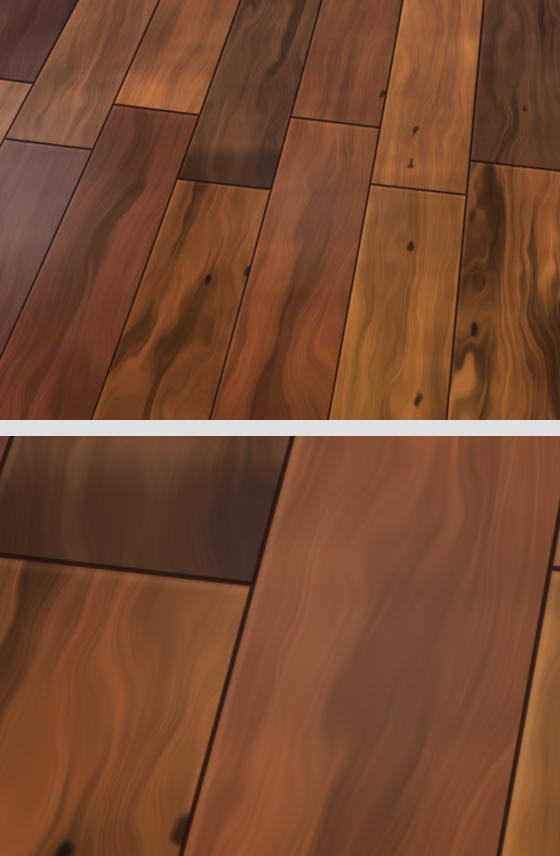
Top, the full canvas; bottom, a detail of the centre.
Give the GLSL for this texture, as a Shadertoy shader.

```glsl
// Polished hardwood floor: seven plank rows receding in perspective, with grain, seams and sheen.

float hash(vec2 p) {
    vec3 q = fract(vec3(p.xyx) * 0.1031);
    q += dot(q, q.yzx + 33.33);
    return fract((q.x + q.y) * q.z);
}

float noise(vec2 p) {
    vec2 i = floor(p), f = fract(p);
    f = f * f * (3.0 - 2.0 * f);
    return mix(mix(hash(i), hash(i + vec2(1, 0)), f.x),
               mix(hash(i + vec2(0, 1)), hash(i + vec2(1, 1)), f.x), f.y);
}

float fbm(vec2 p) {
    float sum = 0.0, amp = 0.5;
    for (int i = 0; i < 4; i++) {
        sum += amp * noise(p);
        p = p * 2.03 + 17.1;
        amp *= 0.5;
    }
    return sum / 0.9375;
}

// Base colour of each board, with the strength of its figure in w
const vec4 farBoards[7] = vec4[7](
    vec4(0.29, 0.16, 0.13, 0.3), vec4(0.48, 0.28, 0.17, 0.5),
    vec4(0.51, 0.29, 0.16, 0.2), vec4(0.36, 0.21, 0.13, 0.7),
    vec4(0.43, 0.23, 0.13, 0.2), vec4(0.58, 0.34, 0.17, 0.3),
    vec4(0.32, 0.18, 0.11, 0.8));
const vec4 nearBoards[7] = vec4[7](
    vec4(0.58, 0.36, 0.24, 0.2), vec4(0.37, 0.21, 0.17, 0.2),
    vec4(0.38, 0.19, 0.12, 0.5), vec4(0.49, 0.27, 0.13, 0.8),
    vec4(0.46, 0.24, 0.13, 0.4), vec4(0.53, 0.32, 0.15, 0.5),
    vec4(0.50, 0.29, 0.14, 1.0));
const float jointDepth[7] = float[7](0.172, 0.330, 0.248, 0.425, 0.278, 0.438, 0.382);

// Wood colour; p.x runs across the boards, p.y along them
vec3 wood(vec2 p, vec4 board, float seed) {
    float figure = board.w;
    vec2 o = vec2(seed * 13.7, seed * 5.3);
    float warp = fbm(p * vec2(1.6, 0.5) + o) - 0.5;
    float across = p.x + warp * (0.25 + 0.9 * figure);
    float streaks = fbm(vec2(across * 9.0, p.y * 0.3) + o) - 0.5;
    float rings = sin(across * 42.0 + 7.0 * streaks + seed);
    float fibre = noise(vec2(across * 75.0, p.y * 2.5) + o) - 0.5;
    float blotch = fbm(p * vec2(1.8, 0.9) + o + 9.0) - 0.5;
    float curl = noise(vec2(p.x * 1.5, p.y * 6.0) + o) - 0.5;

    float shade = 1.0 + 0.55 * streaks + 0.06 * figure * rings
                + 0.11 * fibre + 0.40 * blotch + 0.08 * curl;
    vec3 col = board.rgb * shade;
    col.g *= 1.0 + 0.12 * blotch;

    // Dark heartwood veins
    float vein = fbm(vec2(across * 4.5, p.y * 0.35) + o + 31.0);
    col *= 1.0 - 0.5 * figure * smoothstep(0.56, 0.74, vein);

    // Small scattered knots
    vec2 cell = floor(p * vec2(3.0, 1.5) + o);
    vec2 local = fract(p * vec2(3.0, 1.5) + o) - 0.3 - 0.4 * vec2(hash(cell), hash(cell + 7.0));
    float knot = length(local * vec2(1.0, 0.8)) + 0.12 * (noise(p * 14.0) - 0.5);
    col *= 1.0 - 0.6 * step(0.93, hash(cell + 3.0)) * (1.0 - smoothstep(0.03, 0.13, knot));
    return col;
}

void mainImage(out vec4 fragColor, in vec2 fragCoord) {
    vec2 uv = fragCoord / iResolution.xy;
    float aspect = iResolution.x / iResolution.y;
    float pixel = 1.0 / iResolution.y;
    float t = 1.0 - uv.y;

    // Perspective: row width grows towards the viewer
    float rowWidth = 0.1449 + 0.0667 * t;
    vec2 plank = vec2((uv.x - 1.009) / rowWidth + 7.0, -3.0 / rowWidth);
    int row = clamp(int(floor(plank.x)), 0, 6);
    float side = fract(plank.x);

    // Each row has one slightly tilted butt joint
    float past = t - jointDepth[row] - 0.026 * side;
    bool isNear = past > 0.0;
    vec4 board = isNear ? nearBoards[row] : farBoards[row];
    vec3 col = wood(plank, board, float(row) + (isNear ? 8.0 : 1.0));

    // Pale sapwood and dark heartwood at two board ends
    float endTint = row == 2 ? 0.25 : (row == 3 ? -0.35 : 0.0);
    if (!isNear) col *= 1.0 + endTint * smoothstep(-0.09, -0.03, past + 0.03 * noise(plank * 4.0));

    // Soft reflections of window light
    vec2 left = (vec2(uv.x, t) - vec2(0.03, 0.47)) / vec2(0.16, 0.24);
    vec2 middle = (vec2(uv.x, t) - vec2(0.56, 0.50)) / vec2(0.13, 0.17);
    float sheen = 0.36 * exp(-dot(left, left)) + 0.17 * exp(-dot(middle, middle))
                + 0.11 * (1.0 - smoothstep(0.0, 0.75, t)) + 0.02;
    col = mix(col, vec3(0.64, 0.57, 0.57), sheen);

    // Bevelled edges, then dark seams
    float seam = min(side, 1.0 - side) * rowWidth * aspect;
    float joint = abs(past);
    float bevel = exp(-pow((side * rowWidth * aspect - 0.006) / 0.003, 2.0))
                + (isNear ? exp(-pow((past - 0.006) / 0.003, 2.0)) : 0.0);
    col += 0.05 * bevel * vec3(1.0, 0.8, 0.65);
    float gap = 1.0 - smoothstep(0.0012 - 0.5 * pixel, 0.0024 + pixel, min(seam, joint));
    col = mix(col, vec3(0.12, 0.06, 0.05), 0.82 * gap);

    fragColor = vec4(clamp(col, 0.0, 1.0), 1.0);
}
```
